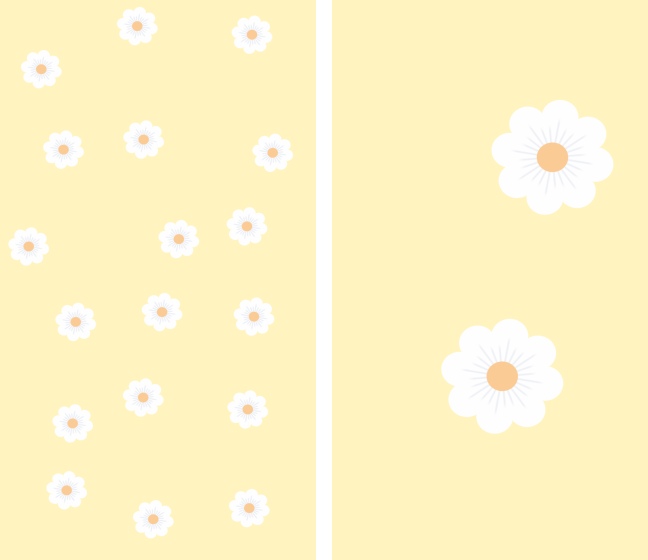
Left, the full canvas; right, a detail of the centre.
A WebGL 1 fragment shader for this pattern:

```glsl
precision highp float;
// White daisies scattered over a flat cream ground.
// Each cell of a coarse grid holds one jittered flower; its petals are one
// rounded capsule folded around the centre, with faint radial creases on top.

uniform vec2 u_resolution;

// Lengths are in canvas widths, flower details in flower radii.
const float TAU = 6.2831853;
const vec2  CELL_SIZE = vec2(0.33333, 0.29630);
const vec2  JITTER = vec2(0.085, 0.080);
const float FLOWER_RADIUS = 0.0625;
const vec2  FLOWER_STRETCH = vec2(1.04, 0.98);
const float PETAL_COUNT = 8.0;
const float PETAL_TURN = 0.61;
const float PETAL_HALF_WIDTH = 0.30;
const float HEART_RADIUS = 0.255;
const float CREASES_PER_PETAL = 3.0;
const float CREASE_HALF_WIDTH = 0.012;
const float CREASE_STRENGTH = 0.65;
const float SEED = 17.0;

const vec3 CREAM  = vec3(1.000, 0.957, 0.750);
const vec3 WHITE  = vec3(0.995, 0.995, 0.995);
const vec3 CREASE = vec3(0.900, 0.915, 0.945);
const vec3 HEART  = vec3(0.985, 0.797, 0.590);

// Sine-free hash: two values in 0..1 per cell.
vec2 hash22(vec2 p) {
  vec3 h = fract(vec3(p.xyx) * vec3(0.1031, 0.1030, 0.0973));
  h += dot(h, h.yzx + 33.33);
  return fract((h.xx + h.yz) * h.zy);
}

// Folds an angle into one sector centred on zero.
float foldAngle(float angle, float sector) {
  return mod(angle + 0.5 * sector, sector) - 0.5 * sector;
}

// Smooth coverage of the inside of a signed distance.
float coverage(float dist, float pixel) {
  return 1.0 - smoothstep(-0.7 * pixel, 0.7 * pixel, dist);
}

// Distance to a rounded petal running along +x from the centre.
float petalDistance(vec2 p) {
  float along = clamp(p.x, 0.0, 1.0 - PETAL_HALF_WIDTH);
  return length(p - vec2(along, 0.0)) - PETAL_HALF_WIDTH;
}

// Thin radial strokes, the middle one of each petal being the longest.
float creaseMask(float r, float angle, float sector, float pixel) {
  float spacing = sector / CREASES_PER_PETAL;
  float side = abs(r * sin(foldAngle(angle, spacing)));
  float outer = abs(angle) < 0.5 * spacing ? 0.70 : 0.57;
  float stroke = 1.0 - smoothstep(0.0, CREASE_HALF_WIDTH + pixel, side);
  return stroke * (1.0 - smoothstep(outer - 0.12, outer, r));
}

// Lays one flower of unit radius over the ground colour.
vec3 drawFlower(vec3 ground, vec2 p, float pixel) {
  float r = length(p);
  float sector = TAU / PETAL_COUNT;
  float angle = foldAngle(atan(p.y, p.x) - PETAL_TURN, sector);
  vec2 folded = r * vec2(cos(angle), sin(angle));

  float crease = creaseMask(r, angle, sector, pixel);
  vec3 petal = mix(WHITE, CREASE, CREASE_STRENGTH * crease);
  vec3 color = mix(ground, petal, coverage(petalDistance(folded), pixel));
  return mix(color, HEART, coverage(r - HEART_RADIUS, pixel));
}

void main() {
  vec2 uv = gl_FragCoord.xy / u_resolution.x;
  float pixel = 1.0 / (u_resolution.x * FLOWER_RADIUS);

  // Jitter stays small enough that a flower never leaves its cell.
  vec2 cell = floor(uv / CELL_SIZE);
  vec2 offset = (2.0 * hash22(cell + SEED) - 1.0) * JITTER;
  vec2 center = (cell + 0.5) * CELL_SIZE + offset;

  vec2 p = (uv - center) / (FLOWER_RADIUS * FLOWER_STRETCH);
  gl_FragColor = vec4(drawFlower(CREAM, p, pixel), 1.0);
}
```
